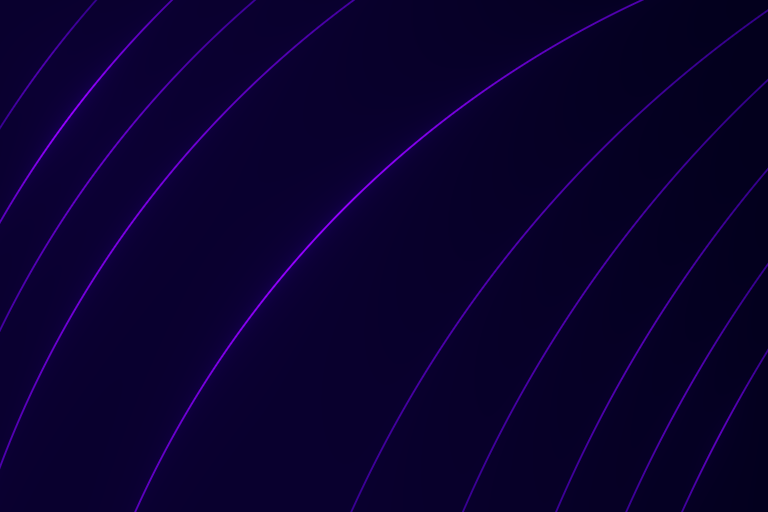
This background is drawn by a Shadertoy shader. Its source:

```glsl
// Thin violet arcs sweeping over a deep indigo gradient.
// Each arc is a circle through two points on the canvas border; its distance
// field gives a crisp stroke plus a tight and a wide halo.
#define LINE_COUNT 10
#define FRAME_WIDTH 1.5
#define HALF_STROKE 0.0018
#define TIGHT_HALO 0.009
#define WIDE_HALO 0.045
#define HIGHLIGHT_POS 0.55
#define HIGHLIGHT_FALLOFF 6.0

const vec3 INDIGO = vec3(0.036, 0.0, 0.180);
const vec3 MIDNIGHT = vec3(0.008, 0.0, 0.105);
const vec3 DEEP_VIOLET = vec3(0.17, 0.0, 0.58);
const vec3 NEON_VIOLET = vec3(0.58, 0.0, 1.0);
const vec3 HALO = vec3(0.24, 0.0, 0.70);

// Border distance of each end, measured from the top left corner:
// starts run along the top then down the right, ends down the left then
// along the bottom.
const float START[LINE_COUNT] = float[](
    0.188, 0.336, 0.498, 0.691, 1.254, 1.520, 1.656, 1.830, 2.016, 2.184);
const float END[LINE_COUNT] = float[](
    0.250, 0.434, 0.645, 0.912, 1.264, 1.686, 1.904, 2.086, 2.223, 2.332);
const float STRENGTH[LINE_COUNT] = float[](
    0.45, 1.00, 0.65, 0.82, 1.00, 0.48, 0.46, 0.50, 0.50, 0.58);

vec2 topRightBorder(float s) {
    return vec2(min(s, FRAME_WIDTH), 1.0 - max(s - FRAME_WIDTH, 0.0));
}

vec2 leftBottomBorder(float s) {
    return vec2(max(s - 1.0, 0.0), 1.0 - min(s, 1.0));
}

// Distance to the circle of given radius through a and b, bulging up and left.
float arcDistance(vec2 p, vec2 a, vec2 b, float radius) {
    vec2 chord = a - b;
    float halfChord = 0.5 * length(chord);
    vec2 inward = normalize(vec2(chord.y, -chord.x));
    vec2 center = 0.5 * (a + b)
                + inward * sqrt(radius * radius - halfChord * halfChord);
    return abs(length(p - center) - radius);
}

void mainImage(out vec4 fragColor, in vec2 fragCoord) {
    vec2 p = fragCoord / iResolution.xy * vec2(FRAME_WIDTH, 1.0);
    float pixel = 1.0 / iResolution.y;

    // Backdrop, darkening to the right
    float shade = smoothstep(0.45, 1.75, p.x + 0.15 * (p.y - 0.5));
    vec3 color = mix(INDIGO, MIDNIGHT, shade);

    for (int i = 0; i < LINE_COUNT; i++) {
        vec2 a = topRightBorder(START[i]);
        vec2 b = leftBottomBorder(END[i]);

        // The right hand family is flatter
        float radius = i < 5 ? 2.01 : 2.4 + 0.12 * float(i - 5);
        float d = arcDistance(p, a, b, radius);

        // Light fades from the highlight towards both ends
        float along = dot(p - a, b - a) / dot(b - a, b - a);
        float offset = along - HIGHLIGHT_POS;
        float fade = exp(-HIGHLIGHT_FALLOFF * offset * offset);
        float light = STRENGTH[i] * mix(0.35, 1.0, fade);

        // Halos
        float glow = 0.12 * exp(-d / TIGHT_HALO) + 0.085 * exp(-d / WIDE_HALO);
        color += HALO * glow * light * light;

        // Stroke
        float stroke = clamp(0.5 + (HALF_STROKE - d) / pixel, 0.0, 1.0);
        color = mix(color, mix(DEEP_VIOLET, NEON_VIOLET, light), stroke * mix(0.7, 1.0, light));
    }

    fragColor = vec4(color, 1.0);
}
```
